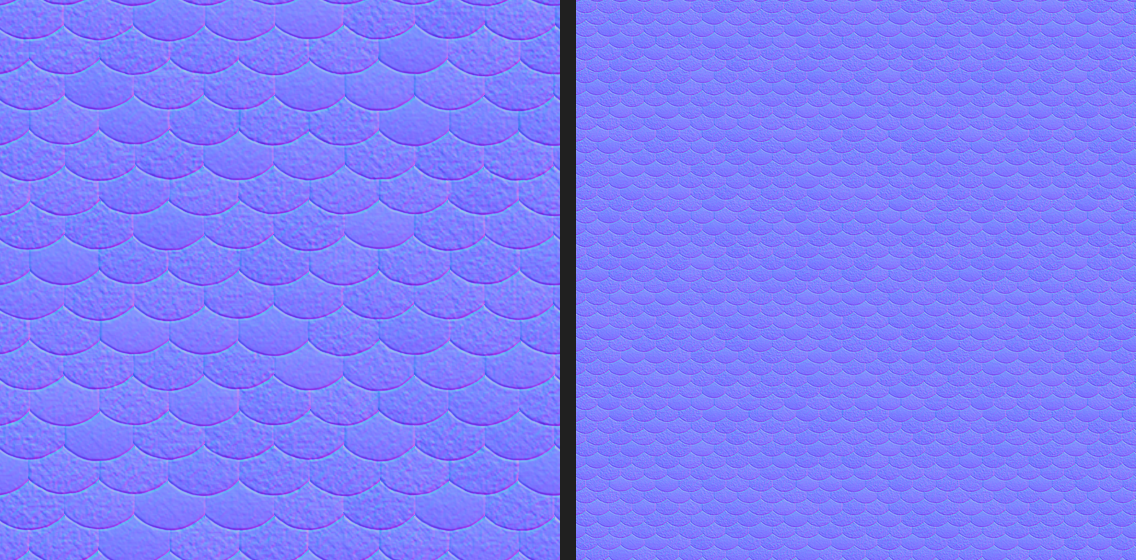
Left, the tile; right, the same tile 3 across and 3 down.
Give the GLSL for this texture map, as a Shadertoy shader.

```glsl
// Tangent-space normal map of overlapping fish-scale roof tiles with a grainy face.
// Each pixel finds its tile, then sums the slopes of dome, grooves, seams and grain;
// the summed slope is turned into a unit normal and packed as a colour.

#define COLS 8.0            // tiles across
#define ROWS 16.0           // rows down, must be even
#define ORIGIN vec2(0.917, 0.408)
#define RADIUS 0.685        // lower edge radius, in tile widths
#define JITTER 0.035        // random shift of edges, in tile widths
#define GROOVE_WIDTH 0.019
#define GROOVE_SLOPE 0.62
#define SEAM_SLOPE 0.28
#define DOME 0.155          // curvature of the tile face
#define CREST 0.32          // height of the dome crest above the lower tip
#define GRAIN 0.0092

const float PITCH = COLS / ROWS;

float hash(vec2 p) {
    vec3 v = fract(p.xyx * vec3(0.1031, 0.1030, 0.0973));
    v += dot(v, v.yzx + 33.33);
    return fract((v.x + v.y) * v.z);
}

// Random value per tile, wrapped at the canvas border
float tileHash(float col, float row, float seed) {
    return hash(mod(vec2(col, row), vec2(COLS, ROWS)) + seed * 37.0);
}

// Value noise with a whole number of cells across the canvas
float noise(vec2 p, float cells) {
    p *= cells;
    vec2 i = floor(p), f = p - i;
    f = f * f * f * (f * (f * 6.0 - 15.0) + 10.0);
    vec2 a = mod(i, cells), b = mod(i + 1.0, cells);
    return mix(mix(hash(a), hash(vec2(b.x, a.y)), f.x),
               mix(hash(vec2(a.x, b.y)), hash(b), f.x), f.y);
}

// Sheared lattices keep the grain from lining up with the axes
float grain(vec2 p) {
    vec2 turned = vec2(p.x + p.y, p.y - p.x);
    return GRAIN * (noise(turned, 96.0) + 0.6 * noise(p + 0.37, 216.0) + 0.5 * noise(p + 0.71, 56.0));
}

vec2 grainSlope(vec2 p) {
    vec2 e = vec2(1.0 / 1200.0, 0.0);
    return vec2(grain(p + e.xy) - grain(p - e.xy),
                grain(p + e.yx) - grain(p - e.yx)) / (2.0 * e.x * COLS);
}

float seamX(float k, float row) {
    return k + JITTER * (tileHash(k, row, 1.0) - 0.5);
}

// Tile of a row at q: xy = centre of its lower arc, z = half width, w = column
vec4 tileAt(vec2 q, float row) {
    float shift = ORIGIN.x + 0.5 * mod(row, 2.0);
    float u = q.x - shift;
    float col = floor(u + 0.5);
    if (u < seamX(col, row)) col -= 1.0;
    float left = seamX(col, row), right = seamX(col + 1.0, row);
    float tip = ORIGIN.y + row * PITCH + JITTER * tileHash(col, row, 2.0);
    return vec4(shift + 0.5 * (left + right), tip + RADIUS, 0.5 * (right - left), col);
}

// Slope of a rounded groove at distance d, with a peak of one
float grooveSlope(float d, float width) {
    float t = d / width;
    return 2.33 * t * exp(-t * t);
}

void mainImage(out vec4 fragColor, in vec2 fragCoord) {
    vec2 p = fragCoord / iResolution.xy;
    vec2 q = p * COLS;
    q += 0.012 * (vec2(noise(p, 56.0), noise(p + 0.5, 56.0)) - 0.5);

    // Owning tile: the upper row covers the one below
    float row = floor((q.y - ORIGIN.y) / PITCH);
    vec4 tile = tileAt(q, row);
    if (length(q - tile.xy) > RADIUS) {
        row -= 1.0;
        tile = tileAt(q, row);
    }
    vec2 fromCentre = q - tile.xy;
    float rough = smoothstep(0.0, 0.6, tileHash(tile.w, row, 3.0));
    float lean = tileHash(tile.w, row, 4.0) - 0.5;

    // Nearest arc of the row above
    float above = 1e3;
    vec2 fromAbove = vec2(0.0);
    for (float s = -0.25; s < 0.5; s += 0.5) {
        vec2 v = q - tileAt(q + vec2(s, 0.0), row + 1.0).xy;
        float d = length(v) - RADIUS;
        if (d < above) { above = d; fromAbove = v; }
    }
    float below = RADIUS - length(fromCentre);
    float side = tile.z - abs(fromCentre.x);

    // Domed face, flattened near its borders
    float face = smoothstep(0.0, 1.5 * GROOVE_WIDTH, min(min(above, below), side));
    float curve = DOME * mix(1.5, 1.0, rough);
    vec2 slope = face * vec2(0.07 * lean - 0.07 * fromCentre.x,
                             2.0 * curve * (CREST - RADIUS - fromCentre.y) + 0.04 * lean);

    // Lower lip, deepest at the tip, and the rise under the row above
    float lip = 1.15 - 1.8 * fromCentre.x * fromCentre.x;
    float rise = 0.55 + 0.7 * abs(fromAbove.x);
    slope -= GROOVE_SLOPE * lip * grooveSlope(below, GROOVE_WIDTH) * normalize(fromCentre);
    slope += GROOVE_SLOPE * rise * grooveSlope(above, GROOVE_WIDTH) * normalize(fromAbove);

    // Side seams: a shallow groove plus a random step between neighbours
    float dir = fromCentre.x < 0.0 ? -1.0 : 1.0;
    float stepSign = 2.0 * tileHash(tile.w + max(dir, 0.0), row, 5.0) - 1.0;
    float t = side / (1.4 * GROOVE_WIDTH);
    slope.x -= dir * 0.6 * SEAM_SLOPE * grooveSlope(side, GROOVE_WIDTH);
    slope.x += SEAM_SLOPE * stepSign * exp(-t * t);

    slope += mix(0.45, 1.0, rough) * grainSlope(p);
    fragColor = vec4(normalize(vec3(-slope, 1.0)) * 0.5 + 0.5, 1.0);
}
```
